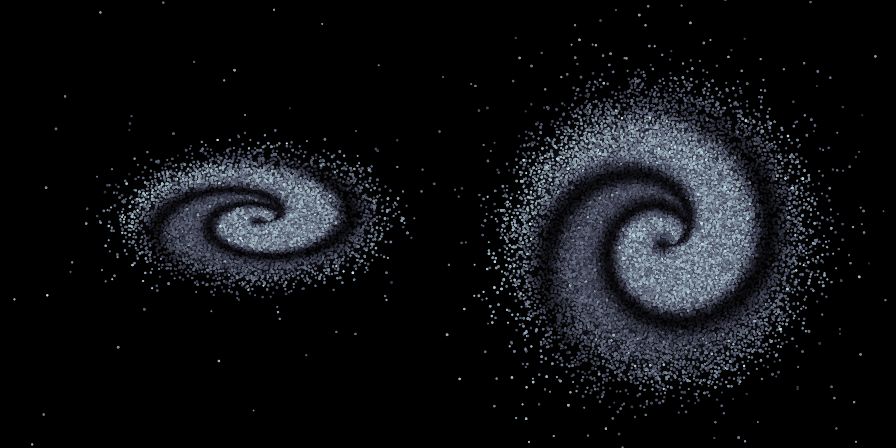
A WebGL 1 fragment shader for this background:

```glsl
precision highp float;
// Two spiral galaxies of scattered stars on black: one tilted, one face-on.

#define TILTED_CENTER vec2(0.575, 0.505)
#define TILTED_SCALE vec2(0.87, 0.45)
#define FACING_CENTER vec2(1.479, 0.453)
#define DISC_RADIUS 0.30
#define DISC_OFFSET vec2(-0.01, 0.018)
#define STAR_CELL 0.009
#define STAR_RADIUS 0.0033
#define ARM_BRIGHT 0.62
#define ARM_DIM 0.41
#define LANE_DEPTH 0.86

uniform vec2 u_resolution;

const float PI = 3.14159265;
const int STAR_LAYERS = 6;

float hash(vec2 p) {
  vec3 q = fract(vec3(p.xyx) * 0.1031);
  q += dot(q, q.yzx + 33.33);
  return fract((q.x + q.y) * q.z);
}

mat2 rotation(float a) {
  return mat2(cos(a), sin(a), -sin(a), cos(a));
}

// Maps brightness to slate violet, then pale cyan.
vec3 starColor(float v) {
  float t = min(v / 0.69, 1.0);
  return v * mix(vec3(0.74, 0.75, 1.0), vec3(0.83, 0.95, 1.0), t * t);
}

// Dark lanes: one opens linearly, the other grows exponentially.
float linearLane(float a) { return 0.026 + 0.0745 * a; }
float curvedLane(float a) { return 0.12 * exp(0.21 * (a - PI)); }

float laneShade(float r, float lane) {
  float d = (r - lane) / (0.010 + 0.11 * r);
  return exp(-d * d);
}

float outside(float r, float lane) {
  return smoothstep(-0.015, 0.015, r - lane);
}

// Returns star brightness (x) and star density (y) at a canvas point.
vec2 galaxy(vec2 p) {
  vec2 q = p.x < 1.0 ? (p - TILTED_CENTER) / TILTED_SCALE : p - FACING_CENTER;
  float r = length(q);
  float a = atan(q.y, q.x + 1e-5);

  // Two turns of each lane bound a bright arm and a dim arm.
  float dimArm = 0.0;
  float dark = exp(-r * r / 0.0004);
  for (int k = 0; k < 2; k++) {
    float turn = a + 2.0 * PI * float(k);
    float inner = curvedLane(turn);
    float outer = linearLane(turn);
    float opened = smoothstep(-0.025, 0.025, outer - inner);
    dimArm += max(outside(r, inner) - outside(r, outer), 0.0);
    dark = max(dark, laneShade(r, inner) * opened);
    dark = max(dark, laneShade(r, outer));
  }
  float rim = smoothstep(0.24, 0.34, r);
  dark *= 1.0 - 0.6 * rim;
  float dimLevel = mix(ARM_DIM, 0.53, rim);
  float level = mix(ARM_BRIGHT, dimLevel, min(dimArm, 1.0));

  // A dense disc with a faint halo of strays.
  float d = length(q - DISC_OFFSET) / DISC_RADIUS;
  float density = exp(-pow(d, 5.0)) + 0.02 * exp(-pow(d / 1.45, 4.0));
  density *= 1.0 - 0.4 * dark;
  return vec2(level * (1.0 - LANE_DEPTH * dark), min(density, 1.0));
}

void main() {
  vec2 p = gl_FragCoord.xy / u_resolution.y;
  float pixel = 1.0 / u_resolution.y;

  // Unresolved light beneath the stars.
  vec2 glow = galaxy(p);
  vec3 color = starColor(glow.x * 0.55) * glow.y * glow.y;

  // Rotated grids of jittered round stars.
  for (int i = 0; i < STAR_LAYERS; i++) {
    float layer = float(i);
    mat2 turn = rotation(0.4 + layer * 1.13);
    vec2 grid = (turn * p) / STAR_CELL + layer * 17.3;
    vec2 cell = floor(grid);
    vec2 seed = cell + 500.0 + layer * 91.0;
    vec2 jitter = vec2(hash(seed), hash(seed + 37.7)) - 0.5;
    vec2 center = cell + 0.5 + 0.34 * jitter;
    vec2 place = ((center - layer * 17.3) * STAR_CELL) * turn;

    vec2 local = galaxy(place);
    float size = STAR_RADIUS * mix(0.65, 1.0, hash(seed + 71.3));
    float dist = length(grid - center) * STAR_CELL;
    float star = 1.0 - smoothstep(size - 0.5 * pixel, size + 0.5 * pixel, dist);
    star *= step(hash(seed + 113.9), local.y * 0.9);

    float chance = hash(seed + 151.1);
    float shine = 0.65 + 0.65 * chance + 0.5 * step(0.985, chance);
    color = mix(color, starColor(min(local.x * shine, 0.9)), star);
  }
  gl_FragColor = vec4(color, 1.0);
}
```
